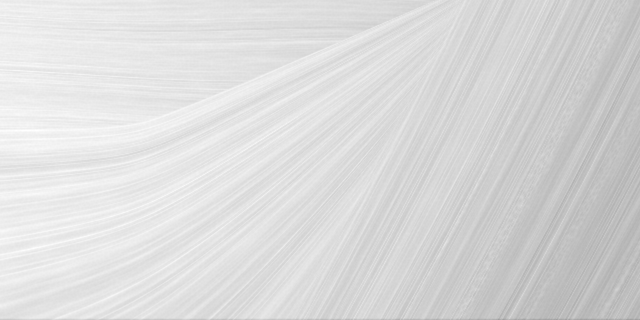
Reproduce this texture procedurally as a Shadertoy shader.

```glsl
// Pale wind-carved stone: level strata behind a sweeping fan of fine grooves.

vec2 hash2(vec2 p) {
    return fract(sin(vec2(dot(p, vec2(127.1, 311.7)), dot(p, vec2(269.5, 183.3)))) * 4375.85);
}

// Cellular noise: distance to the nearest scattered point
float cells(vec2 p) {
    vec2 id = floor(p), f = fract(p);
    float nearest = 1.5;
    for (int j = -1; j <= 1; j++)
        for (int i = -1; i <= 1; i++) {
            vec2 o = vec2(i, j);
            nearest = min(nearest, length(o + hash2(id + o) - f));
        }
    return nearest;
}

// Layered, bent sines sharpened into long lines; layers too fine to resolve fade out
float streaks(float across, float along) {
    float footprint = length(vec2(dFdx(across), dFdy(across)));
    float sum = 0.0, freq = 31.0, amp = 0.2;
    for (int i = 0; i < 6; i++) {
        float k = float(i);
        float phase = across * freq + 1.5 * sin(across * freq * 0.43 + k * 2.1)
                    + 0.4 * sin(along * (1.5 + 0.4 * k) + k * 1.3 + across * 5.0);
        float swell = 0.75 + 0.55 * sin(along * 1.7 + across * (13.0 + 5.0 * k) + k * 1.9);
        float line = 1.6 * pow(0.5 + 0.5 * sin(phase), 3.0) - 0.5;
        sum += amp * swell * line * (1.0 - smoothstep(1.4, 3.0, footprint * freq));
        freq *= 1.73;
        amp *= 1.19;
    }
    return sum;
}

// Soft bump centred on c
float band(float x, float c, float width) {
    float d = (x - c) / width;
    return exp(-d * d);
}

// Height of the crest, level at first and then climbing
float crest(float x, float softness) {
    float z = x - 0.43;
    return 0.594 + 0.217 * (z + sqrt(z * z + softness));
}

void mainImage(out vec4 fragColor, in vec2 fragCoord) {
    vec2 p = fragCoord / iResolution.y;
    float pixel = 1.0 / iResolution.y;
    float drop = 1.0 - p.y;
    float depth = crest(p.x, 0.012) - p.y;

    // Grooves converging on a point beyond the top, and near-parallel ones at right
    float bentDepth = max(crest(p.x, 0.012 + 0.3 * depth * depth) - p.y, 0.0);
    float fan = bentDepth / (max(1.62 - p.x, 0.03) * (1.0 + 0.2 * p.x));
    float fanAcross = 0.5 * log(1.0 + 3.0 * fan);
    float slant = p.x + 0.48 * drop + 0.04 * drop * drop;
    float toRight = smoothstep(1.37, 1.52, slant);

    // Fan surface
    float left = 0.04 * streaks(fanAcross, p.x);
    left += 0.014 * band(fan, 0.025, 0.02) - 0.024 * band(fan, 0.075, 0.011);
    left -= 0.01 * band(fan, 0.17, 0.012) + 0.014 * band(fan, 0.36, 0.015);
    left += 0.008 * band(fan, 0.27, 0.03);
    left += 0.03 * (cells(vec2(fanAcross * 120.0, p.x * 9.0)) - 0.45);

    // Right-hand surface with rough raised ribs
    float ribs = band(slant, 1.95, 0.026) + 0.8 * band(slant, 2.16, 0.022)
               + 0.6 * band(slant, 1.78, 0.01) + 0.7 * band(slant, 2.4, 0.03);
    float fleck = cells(vec2(slant * 105.0, p.y * 62.0)) - 0.45;
    float right = 0.046 * streaks(slant, p.y) + 0.024 * ribs;
    right += 0.03 * (cells(vec2(slant * 120.0, p.y * 8.0)) - 0.45);
    right += 0.07 * fleck * ribs - 0.014 * band(slant, 2.05, 0.05);

    float shade = 0.934 - 0.178 * pow(clamp(slant / 2.12, 0.0, 1.05), 2.2);
    shade += mix(left, right, toRight);
    shade -= 0.02 * smoothstep(0.25, 0.0, p.y) * smoothstep(1.2, 0.3, p.x);

    // Level strata behind the crest
    float level = p.y + 0.012 * sin(p.x * 4.0 + p.y * 7.0) + 0.02 * p.x;
    float back = 0.936 - 0.066 * p.x + 0.03 * streaks(level, p.x);
    back += 0.028 * (cells(vec2(p.x * 11.0, level * 95.0)) - 0.45);
    back -= 0.015 * exp(25.0 * min(depth, 0.0)) * smoothstep(0.5, 1.2, p.x);

    float inFront = smoothstep(-pixel, pixel, depth);
    shade = mix(back, shade, inFront);

    // Fine grain over everything, and a thin shadow along the lower border
    shade += 0.02 * (cells(p * 115.0) - 0.45);
    shade -= 0.08 * (1.0 - smoothstep(0.002, 0.006, p.y));
    fragColor = vec4(vec3(clamp(shade, 0.0, 1.0)), 1.0);
}
```
